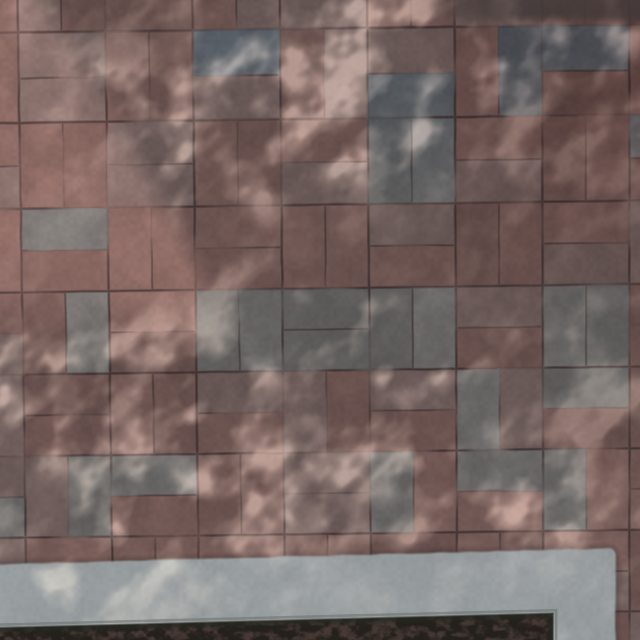
Reproduce this texture procedurally as a three.js fragment shader.

```glsl
// Basket-weave brick paving in dappled tree shade, with a pale stone curb around a planting bed
varying vec2 vUv;

float hash(vec2 p) {
  p = fract(p * vec2(0.1031, 0.1137));
  p += dot(p, p.yx + 33.33);
  return fract((p.x + p.y) * p.x * 19.19 + p.y * 7.31);
}

float noise(vec2 p) {
  vec2 i = floor(p), f = fract(p);
  f = f * f * (3.0 - 2.0 * f);
  return mix(mix(hash(i), hash(i + vec2(1.0, 0.0)), f.x),
             mix(hash(i + vec2(0.0, 1.0)), hash(i + 1.0), f.x), f.y);
}

float fbm(vec2 p) {
  float sum = 0.0, amp = 0.57;
  for (int i = 0; i < 3; i++) {
    sum += amp * noise(p);
    p = p * 2.03 + 17.3;
    amp *= 0.5;
  }
  return sum;
}

// Slightly skewed paving grid: one unit per pair of bricks
vec2 pavingGrid(vec2 uv) {
  float x = uv.x + 0.016 * (uv.y - 0.5) * (1.0 - uv.x);
  float y = uv.y - 0.0133 * uv.x - 0.159;
  float t = max(y, 0.0);
  return vec2((x - 0.035) / 0.1355, y / 0.1275 - 0.5 * t * t * t * t);
}

vec3 paving(vec2 uv) {
  vec2 wobble = vec2(noise(uv * 30.0), noise(uv * 30.0 + 50.0)) - 0.5;
  vec2 grid = pavingGrid(uv + 0.0012 * wobble);
  vec2 cell = floor(grid), f = fract(grid);

  // Pairs alternate between lying flat and standing upright
  float flatPair = mod(cell.x + cell.y, 2.0);
  vec2 split = mix(vec2(2.0, 1.0), vec2(1.0, 2.0), flatPair);
  vec2 brick = floor(f * split), g = fract(f * split);
  vec2 id = cell * 2.0 + brick + 40.0;

  // Red clay with slate grey bricks gathered in some rows, bluer towards the top
  float tone = hash(id * 3.7 + 5.1);
  vec3 clay = mix(vec3(0.38, 0.295, 0.283), vec3(0.43, 0.335, 0.32), tone);
  clay = mix(clay, vec3(0.40, 0.355, 0.35), 0.6 * step(0.7, hash(id + 71.0)));
  vec3 slate = mix(vec3(0.385, 0.38, 0.375), vec3(0.31, 0.335, 0.36), smoothstep(0.6, 0.95, uv.y));
  float middle = 1.0 - smoothstep(0.8, 2.0, abs(cell.x - 3.0));
  float chance = 0.06 + 0.32 * step(mod(cell.y, 5.0), 0.5)
               + (0.25 + 0.6 * middle) * step(abs(cell.y - 2.0), 0.5)
               + 0.25 * middle * step(abs(cell.y - 4.5), 0.6);
  vec3 col = mix(clay, slate * (0.94 + 0.12 * tone), step(hash(id * 1.9 + 23.0), chance));

  // Mottled surface
  col *= 0.90 + 0.20 * fbm(uv * 28.0 + id);
  col *= 0.97 + 0.06 * noise(uv * 170.0);

  // Soft dark joints, faint and broken within pairs, firmer between them
  vec2 inBrick = (0.5 - abs(g - 0.5)) * vec2(0.1355, 0.1275) / split;
  vec2 inPair = (0.5 - abs(f - 0.5)) * vec2(0.1355, 0.1275);
  float seam = 1.0 - smoothstep(0.0, 0.0030, min(inBrick.x, inBrick.y));
  float border = 1.0 - smoothstep(0.0, 0.0036, min(inPair.x, inPair.y));
  float wear = 0.22 + 0.78 * smoothstep(0.2, 0.75, noise(uv * 17.0 + 9.0));
  return mix(col, vec3(0.21, 0.165, 0.165), max(0.6 * seam, 0.8 * border) * wear);
}

// Sun through leaves: x is the wide half-shade, y the bright rounded cores
vec2 sunPatches(vec2 uv) {
  vec2 q = vec2((uv.x - uv.y) * 15.0, (uv.x + uv.y) * 11.0);
  float leaves = fbm(q + 3.0);
  float gaps = smoothstep(0.3, 0.6, noise(uv * 5.0 + 12.0));
  float quiet = smoothstep(0.0, 0.16, abs(uv.y - 0.61));
  vec2 light = vec2(smoothstep(0.42, 0.64, leaves), smoothstep(0.58, 0.78, leaves));
  return light * mix(0.4, 1.0, gaps) * mix(0.4, 1.0, quiet);
}

void main() {
  vec2 uv = vUv;
  vec2 sun = sunPatches(uv);
  vec3 col = paving(uv);

  // Broad half-lit area at the upper left with a slanting edge
  float edge = uv.x - 0.117 - (0.92 - uv.y) * 0.573;
  float lit = (1.0 - smoothstep(-0.03, 0.03, edge)) * smoothstep(0.42, 0.58, uv.y);
  col *= 1.0 + lit * vec3(0.36, 0.32, 0.30);
  col *= 1.0 + 0.08 * (1.0 - smoothstep(0.1, 0.5, uv.y));
  col *= 1.0 - vec3(0.12, 0.18, 0.18) * smoothstep(0.55, 1.0, uv.x) * smoothstep(0.4, 0.9, uv.y);
  float sunlight = 0.38 * sun.x + 0.62 * sun.y;
  col = mix(col, col * 0.85 + vec3(0.39, 0.35, 0.325), sunlight * (1.0 - 0.7 * lit));

  // Dark ledge across the top right
  float ledge = smoothstep(0.968, 0.99, uv.y + 0.012 * uv.x) * smoothstep(0.6, 0.85, uv.x);
  col = mix(col, vec3(0.25, 0.22, 0.22), 0.75 * ledge);

  // Stone curb with a rounded corner and a soft contact shadow
  vec2 k = vec2(uv.x, uv.y - 0.026 * uv.x);
  vec2 q = k - vec2(0.962, 0.1185) + 0.012;
  float curb = length(max(q, 0.0)) + min(max(q.x, q.y), 0.0) - 0.012;
  curb += 0.002 * (noise(uv * 45.0) - 0.5);
  col *= 1.0 - 0.15 * (1.0 - smoothstep(0.0, 0.012, curb));
  vec3 stone = vec3(0.585, 0.605, 0.615) * (0.95 + 0.07 * fbm(uv * 22.0) + 0.04 * noise(uv * 170.0));
  stone += vec3(0.20, 0.175, 0.14) * sunlight * (1.0 - 0.75 * smoothstep(0.2, 0.55, uv.x));
  col = mix(col, stone, 1.0 - smoothstep(-0.003, 0.003, curb));

  // Planting bed: pale inner lip, dark gap, then mulch
  float bed = max(k.x - 0.866, k.y - 0.021);
  float lip = 1.0 - smoothstep(0.001, 0.003, abs(bed - 0.003));
  col = mix(col, vec3(0.42, 0.45, 0.43), 0.6 * lip);
  float chips = fbm(uv * vec2(80.0, 110.0));
  vec3 mulch = mix(vec3(0.14, 0.125, 0.11), vec3(0.28, 0.225, 0.21), smoothstep(0.35, 0.8, chips));
  mulch = mix(mulch, vec3(0.15, 0.16, 0.135), 0.7 * smoothstep(-0.014, -0.004, bed));
  col = mix(col, mulch, 1.0 - smoothstep(-0.0035, 0.001, bed));

  gl_FragColor = vec4(col, 1.0);
}
```
